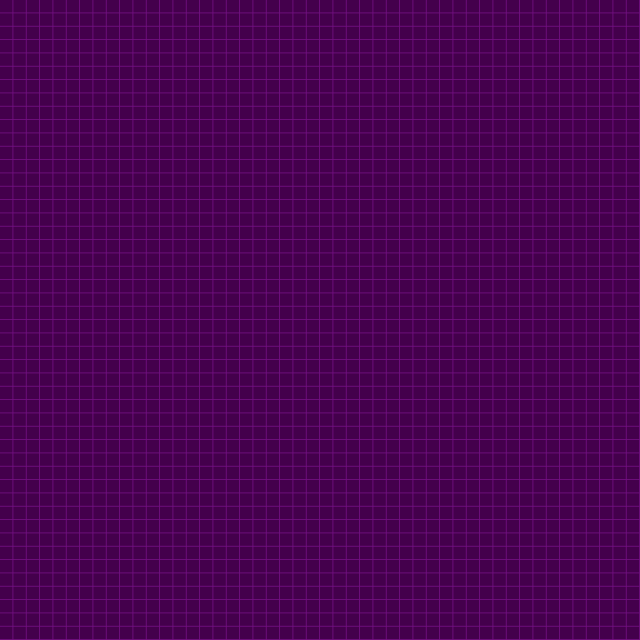
A Shadertoy shader for this pattern:

```glsl
// Fine square grid of thin magenta lines on deep purple
#define CELLS 48.0
#define LINE_WIDTH 0.0625
#define GROUND_COLOR vec3(0.267, 0.0, 0.298)
#define LINE_COLOR vec3(0.45, 0.06, 0.51)

// Total line width passed between zero and p; each line ends its cell
vec2 lineIntegral(vec2 p) {
    return floor(p) * LINE_WIDTH + max(fract(p) - (1.0 - LINE_WIDTH), 0.0);
}

// Share of a pixel covered by the vertical and horizontal lines
vec2 lineCoverage(vec2 p, float pixelSize) {
    vec2 halfPixel = vec2(0.5 * pixelSize);
    return (lineIntegral(p + halfPixel) - lineIntegral(p - halfPixel)) / pixelSize;
}

void mainImage(out vec4 fragColor, in vec2 fragCoord) {
    // Cell units, measured rightward and downward from the top left
    float pixelSize = CELLS / iResolution.y;
    vec2 p = vec2(fragCoord.x, iResolution.y - fragCoord.y) * pixelSize;

    // Lay both line sets over the ground
    vec2 coverage = clamp(lineCoverage(p, pixelSize), 0.0, 1.0);
    float grid = 1.0 - (1.0 - coverage.x) * (1.0 - coverage.y);
    fragColor = vec4(mix(GROUND_COLOR, LINE_COLOR, grid), 1.0);
}
```
